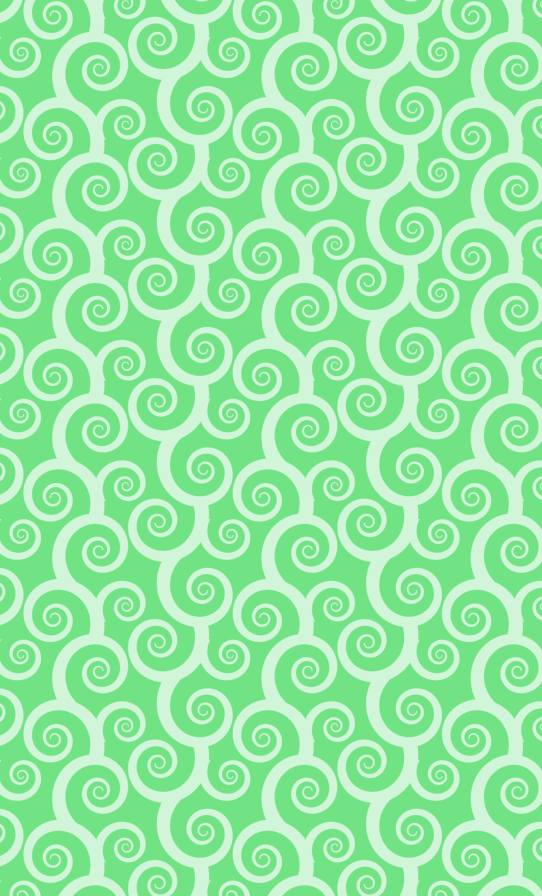
A Shadertoy shader for this pattern:

```glsl
// Pale vines of curling tendrils on green, in columns that alternate by a flip.
// Each tendril is a logarithmic spiral band, wrapped to the nearest repeat;
// three of them make one vine unit, and a mirrored unit fills the columns between.

#define ROWS 7.438                    // vertical repeats on the canvas
#define CELL vec2(1.737, 1.0)         // repeat size, in row heights
#define ORIGIN vec2(0.825, 0.869)     // centre of one main curl
#define FLIP_SHIFT vec2(0.8685, 0.669) // offset of the flipped column
#define TIGHTNESS 0.158               // shrink rate of a curl per radian
#define BAND 0.28                     // band width as a share of its outer radius
#define CUT_SLANT 0.125               // slant of the stem end, in radians
#define SOFTNESS 0.8                  // edge blur, in pixels
#define GROUND vec3(0.445, 0.89, 0.517)
#define VINE vec3(0.82, 0.96, 0.85)

const float TAU = 6.2831853;

// Distance to a curl winding inward from its side; side is 1 (left) or -1 (right).
// size is the outer radius at that side, stem the angle it runs on below it.
float curl(vec2 p, vec2 center, float size, float side, float stem) {
    vec2 q = p - center;
    q -= CELL * floor(q / CELL + 0.5);
    float r = length(q);
    float angle = atan(q.y, -side * q.x);
    float d = 1e3;
    for (int turn = 0; turn < 3; turn++) {
        float wound = angle + TAU * float(turn);
        float outer = size * exp(-TIGHTNESS * wound);
        float halfWidth = 0.5 * BAND * outer;
        float across = r - (outer - halfWidth);
        float band = abs(across) - halfWidth;
        // The outermost turn stops where the stem meets its neighbour.
        float slant = CUT_SLANT * (1.0 + across / halfWidth);
        float cut = (slant - wound - stem) * r;
        d = min(d, max(band, cut));
    }
    return d;
}

// One unit of vine: main curl, opposite curl and a small side shoot.
float vine(vec2 p) {
    float d = curl(p, vec2(0.0), 0.387, 1.0, 0.97);
    d = min(d, curl(p, vec2(-0.376, 0.438), 0.413, -1.0, 0.72));
    return min(d, curl(p, vec2(0.221, 0.538), 0.265, 1.0, 0.65));
}

void mainImage(out vec4 fragColor, in vec2 fragCoord) {
    float pixel = ROWS / iResolution.y;
    vec2 p = fragCoord * pixel - ORIGIN;

    // Upright columns, then the flipped ones between them.
    vec2 flipped = (p - FLIP_SHIFT) * vec2(1.0, -1.0);
    float d = min(vine(p), vine(flipped));

    float edge = SOFTNESS * pixel;
    float cover = 1.0 - smoothstep(-edge, edge, d);
    fragColor = vec4(mix(GROUND, VINE, cover), 1.0);
}
```
